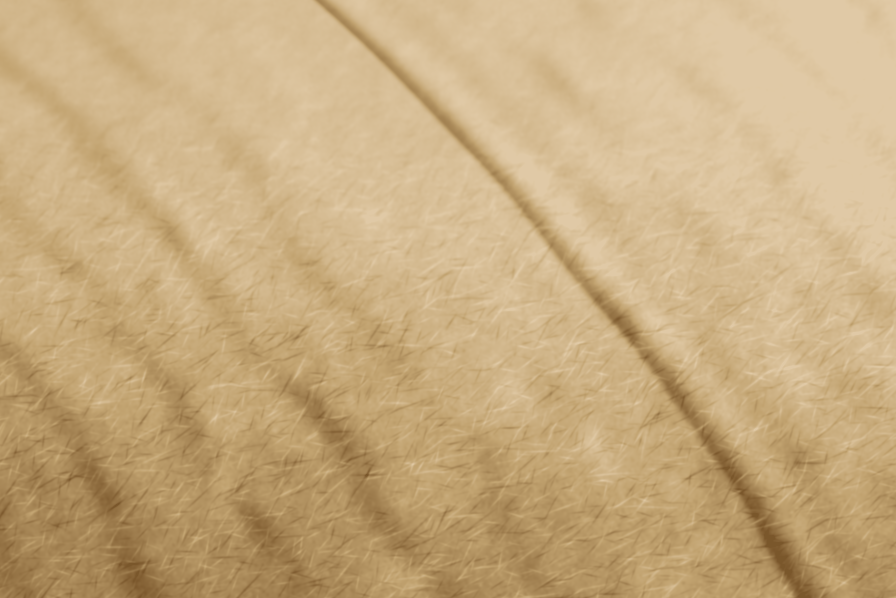
Give the GLSL for this texture, as a WebGL 2 fragment shader.

```glsl
#version 300 es
precision highp float;
// Soft napped cloth with one sharp crease and a series of shallow parallel folds.
// Folds are profiles across a curved coordinate; the nap is cellular noise made
// of oriented gaussian strokes, which soften towards the out-of-focus top.

uniform vec2 u_resolution;
out vec4 fragColor;

const vec3 SHADOW = vec3(0.48, 0.34, 0.17);
const vec3 BODY = vec3(0.76, 0.64, 0.44);
const vec3 LIGHT = vec3(0.88, 0.79, 0.65);
const float BODY_TONE = 0.6;

const vec3 CREASE_CURVE = vec3(1.348, -0.571, -0.24); // x as a quadratic in y
const float CREASE_DEPTH = 0.50;
const float FOLD_PERIOD = 0.22;
const float FOLD_PHASE = 0.03;
const float FOLD_ANGLE = -0.9;
const float HAIR_ANGLE = 0.55;
const int STROKES = 3;                                // per noise cell
const float STROKE_LENGTH = 0.45;                     // in cells
const float TAU = 6.2831853;

vec4 hash4(vec3 p) {
    vec4 q = fract(p.xyzx * vec4(0.1031, 0.1030, 0.0973, 0.1099));
    q += dot(q, q.wzxy + 33.33);
    return fract((q.xxyz + q.yzzw) * q.zywx);
}

float bell(float x) { return exp(-x * x); }

// Signed cellular noise: randomly weighted strokes, slim times longer than wide.
float strokes(vec2 p, float cell, float angle, float spread, float slim) {
    p = p / cell + 40.0;
    vec2 home = floor(p);
    float sum = 0.0;
    for (int y = -1; y <= 1; y++)
    for (int x = -1; x <= 1; x++)
    for (int i = 0; i < STROKES; i++) {
        vec2 id = home + vec2(x, y);
        vec4 rnd = hash4(vec3(id, float(i) * 17.0 + slim * 0.0 + cell * 900.0));
        vec2 offset = p - id - rnd.xy;
        float a = angle + spread * (rnd.z * 2.0 - 1.0);
        vec2 dir = vec2(cos(a), sin(a));
        float along = dot(offset, dir);
        float across = dot(offset, vec2(-dir.y, dir.x)) * slim;
        float r2 = (along * along + across * across) / (STROKE_LENGTH * STROKE_LENGTH);
        sum += (rnd.w * 2.0 - 1.0) * exp(-r2);
    }
    return sum;
}

// Dark line, steep on its left and soft on its right, beside a rounded ridge.
float creaseTone(float u, float y) {
    float width = mix(0.032, 0.018, y);
    float side = u < 0.0 ? 0.45 : 1.15;
    float line = bell(u / (width * side));
    float ridge = bell((u - 0.065) / 0.025);
    float hollow = bell((u - 0.125) / 0.035);
    return -CREASE_DEPTH * line + 0.05 * ridge - mix(0.13, 0.06, y) * hollow;
}

// Shallow repeated grooves, deeper on the left and absent beside the crease.
float foldTone(float u, float y, float clumps) {
    float wave = 0.5 + 0.5 * cos(TAU * (u - FOLD_PHASE) / FOLD_PERIOD);
    float depth = 0.09 + 0.12 * smoothstep(-0.3, -0.65, u);
    depth *= smoothstep(0.1, 0.3, abs(u + 0.06));
    depth *= 0.8 - 0.55 * clumps;
    return 0.025 - depth * pow(wave, 3.5);
}

void main() {
    vec2 p = gl_FragCoord.xy / u_resolution.y;
    float focus = smoothstep(0.92, 0.35, p.y);

    // Coordinate across the folds
    float u = p.x - dot(CREASE_CURVE, vec3(1.0, p.y, p.y * p.y));
    float wobble = sin(p.y * 13.0 + 1.0) + 0.6 * sin(p.y * 29.0 + p.x * 5.0);
    float creaseU = u + 0.004 * wobble;
    float foldU = u + 0.014 * wobble + 0.012 * sin(p.x * 9.0 - p.y * 7.0);

    // Broad light and relief
    float clumps = strokes(p, 0.13, FOLD_ANGLE, 0.35, 2.2);
    float tone = mix(0.40, 0.89, smoothstep(-0.1, 0.75, p.y));
    tone += 0.15 * (p.x - 0.75);
    tone += foldTone(foldU, p.y, clumps) + creaseTone(creaseU, p.y);
    tone += mix(0.03, 0.10, focus) * clumps;

    // Nap: tufts, long hairs, short hairs and fine grain
    float tufts = strokes(p, 0.05, HAIR_ANGLE + 0.3, 0.8, 2.2);
    float longHairs = strokes(p, 0.055, HAIR_ANGLE, 0.6, mix(4.0, 11.0, focus));
    float shortHairs = strokes(p, 0.028, HAIR_ANGLE, 0.9, mix(2.5, 6.0, focus));
    float grain = strokes(p, 0.009, 0.0, 3.0, 1.3);
    tone += mix(0.03, 0.06, focus) * tufts;
    tone += mix(0.03, 0.19, focus) * longHairs;
    tone += mix(0.02, 0.17, focus) * shortHairs;
    tone += mix(0.012, 0.045, focus) * grain;

    // Tone to colour
    tone = clamp(tone, 0.0, 1.0);
    vec3 color = mix(SHADOW, BODY, min(tone / BODY_TONE, 1.0));
    color = mix(color, LIGHT, max(tone - BODY_TONE, 0.0) / (1.0 - BODY_TONE));
    fragColor = vec4(color, 1.0);
}
```
